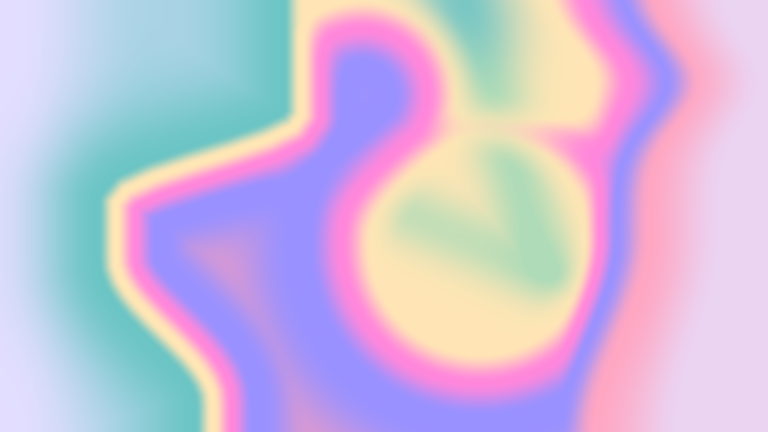
Give the GLSL for this background, as a Shadertoy shader.

```glsl
// Soft pastel gradient: a folded, glowing ribbon between a teal and a rose field.

// Smooth minimum with blend radius k
float softMin(float a, float b, float k) {
    float h = max(k - abs(a - b), 0.0) / k;
    return min(a, b) - 0.25 * h * h * k;
}

// x = position along the segment (0 to 1), y = distance to it
vec2 segment(vec2 p, vec2 a, vec2 b) {
    vec2 pa = p - a, ba = b - a;
    float h = clamp(dot(pa, ba) / dot(ba, ba), 0.0, 1.0);
    return vec2(h, length(pa - ba * h));
}

float bell(float x) { return exp(-x * x); }

// Outer left edge of the ribbon at height y
float leftEdge(float y) {
    return 0.27 + 0.43 * smoothstep(0.53, 0.73, y)
         + 0.225 * (1.0 - smoothstep(0.07, 0.40, y));
}

// Violet ridge on the right at height y
float rightRidge(float y) {
    return 1.30 + 0.125 * smoothstep(0.0, 0.45, y) + 0.115 * bell((y - 0.81) / 0.13);
}

// Signed distance to the left edge, positive inside the ribbon
float leftDistance(vec2 p) {
    float nearest = 9.0;
    vec2 a = vec2(leftEdge(-0.2), -0.2);
    for (int i = 1; i <= 48; i++) {
        float y = -0.2 + 1.4 * float(i) / 48.0;
        vec2 b = vec2(leftEdge(y), y);
        nearest = min(nearest, segment(p, a, b).y);
        a = b;
    }
    return p.x > leftEdge(p.y) ? nearest : -nearest;
}

// Depth inside the pale basin: a bowl open to the top, cut by the hook and the ridge
float basinDepth(vec2 p) {
    float bowl = 0.319 - length(p - vec2(1.111, 0.433));
    float opening = -softMin(-bowl, 0.66 - p.y, 0.06);
    vec2 s = segment(p, vec2(0.838, 0.78), vec2(0.66, 0.514));
    float hook = s.y - mix(0.153, 0.07, s.x);
    float width = 0.035 + 0.05 * smoothstep(0.55, 0.80, p.y);
    float ridge = 0.07 * ((rightRidge(p.y) - p.x) / width - 1.0);
    return softMin(softMin(opening, hook, 0.05), ridge, 0.04);
}

void mainImage(out vec4 fragColor, in vec2 fragCoord) {
    vec2 p = fragCoord / iResolution.y;
    p.x += 0.5 * (16.0 / 9.0 - iResolution.x / iResolution.y);

    vec3 lavender = vec3(0.89, 0.87, 1.0);
    vec3 teal = vec3(0.42, 0.77, 0.77);
    vec3 cream = vec3(1.0, 0.90, 0.71);
    vec3 pink = vec3(1.0, 0.53, 0.86);
    vec3 violet = vec3(0.60, 0.57, 1.0);

    // Left field: lavender to pale blue, teal along the ribbon
    float edge = leftDistance(p);
    vec3 col = mix(lavender, vec3(0.67, 0.83, 0.90), smoothstep(0.03, 0.35, p.x));
    col = mix(col, teal, bell(min(edge + 0.03, 0.0) / 0.15));

    // Ribbon: one level runs through cream, pink, violet and mauve
    float depth = basinDepth(p);
    float level = softMin(3.0 + edge / 0.043, max(4.0 - depth / 0.07, 3.0), 0.7);
    col = mix(col, cream, smoothstep(2.0, 2.9, level));
    col = mix(col, pink, smoothstep(3.0, 4.0, level));
    col = mix(col, violet, smoothstep(4.0, 5.1, level));
    col = mix(col, vec3(0.86, 0.60, 0.82), smoothstep(5.7, 8.2, level));

    // Green stream down the basin, with a side pool, turning teal at the top
    float top = smoothstep(0.75, 1.0, p.y);
    float stream = bell((p.x - 1.26 + 0.30 * (p.y - 0.375)) / mix(0.085, 0.12, top))
                 * smoothstep(0.27, 0.38, p.y);
    float pool = 0.75 * bell(segment(p, vec2(0.96, 0.50), vec2(1.25, 0.37)).y / 0.075);
    float green = max(stream, pool) + 0.3 * min(stream, pool);
    green = min(green, 1.0) * smoothstep(0.03, 0.13, depth);
    col = mix(col, mix(vec3(0.69, 0.86, 0.72), vec3(0.48, 0.78, 0.77), top), green);

    // Right field: rose beside the ridge, fading to pale lilac
    float beyond = p.x - rightRidge(p.y);
    float fade = smoothstep(0.06, 0.30, beyond + 0.25 * max(p.x - 1.5, 0.0));
    vec3 rose = mix(vec3(1.0, 0.65, 0.76), vec3(0.92, 0.83, 0.95), fade);
    col = mix(col, rose, smoothstep(0.0, 0.08, beyond));

    fragColor = vec4(col, 1.0);
}
```
